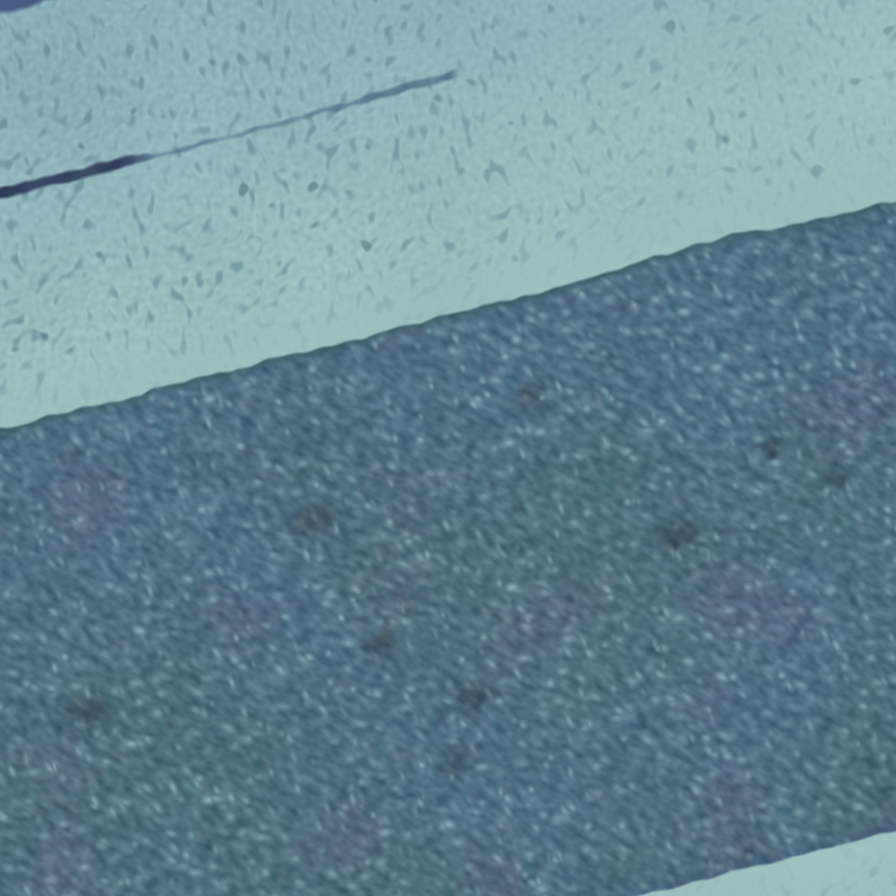
Reproduce this texture procedurally as a Shadertoy shader.

```glsl
// Weathered road surface: a pale painted band crosses dark speckled asphalt.
// Sloping distance fields place the bands and the crack; stretched gradient
// noise adds worn grain, and jittered cells scatter small bright stone chips.

const vec3 PAINT_COOL = vec3(0.555, 0.695, 0.740);
const vec3 PAINT_WARM = vec3(0.615, 0.750, 0.755);
const vec3 PAINT_PIT = vec3(0.35, 0.51, 0.56);
const vec3 ASPHALT_BLUE = vec3(0.310, 0.430, 0.520);
const vec3 ASPHALT_GREEN = vec3(0.305, 0.430, 0.480);
const vec3 ASPHALT_VIOLET = vec3(0.335, 0.405, 0.500);
const vec3 CHIP = vec3(0.55, 0.69, 0.73);
const vec3 CRACK = vec3(0.18, 0.24, 0.35);
const vec3 EDGE_SHADE = vec3(0.23, 0.36, 0.39);
const vec3 CORNER = vec3(0.27, 0.36, 0.52);
const float SLOPE = 0.255;
const float CHIP_CELLS = 68.0;
const float GRAIN_SCALE = 100.0;

// Stain centre (xy) and radius (z).
const vec3 STAINS[9] = vec3[9](
    vec3(0.352, 0.420, 0.020), vec3(0.757, 0.402, 0.020),
    vec3(0.862, 0.503, 0.013), vec3(0.931, 0.466, 0.012),
    vec3(0.098, 0.206, 0.021), vec3(0.527, 0.223, 0.020),
    vec3(0.508, 0.154, 0.017), vec3(0.592, 0.557, 0.016),
    vec3(0.427, 0.281, 0.016));

vec2 hash2(vec2 p) {
    vec3 q = fract(p.xyx * vec3(0.1031, 0.1030, 0.0973));
    q += dot(q, q.yzx + 33.33);
    return fract((q.xx + q.yz) * q.zy);
}

float gradientNoise(vec2 p) {
    vec2 i = floor(p), f = fract(p);
    vec2 u = f * f * f * (f * (f * 6.0 - 15.0) + 10.0);
    vec2 e = vec2(0.0, 1.0);
    float a = dot(hash2(i) * 2.0 - 1.0, f);
    float b = dot(hash2(i + e.yx) * 2.0 - 1.0, f - e.yx);
    float c = dot(hash2(i + e.xy) * 2.0 - 1.0, f - e.xy);
    float d = dot(hash2(i + e.yy) * 2.0 - 1.0, f - e.yy);
    return mix(mix(a, b, u.x), mix(c, d, u.x), u.y);
}

vec2 rotate(vec2 p, float angle) {
    float c = cos(angle), s = sin(angle);
    return vec2(c * p.x + s * p.y, c * p.y - s * p.x);
}

// Brightness of randomly turned, slightly elongated chips in a jittered grid.
float chips(vec2 p) {
    vec2 cell = floor(p);
    float glow = 0.0;
    for (int y = -1; y <= 1; y++)
    for (int x = -1; x <= 1; x++) {
        vec2 id = cell + vec2(x, y);
        vec2 shape = hash2(id + 71.0);
        vec2 d = rotate(p - id - hash2(id), -0.55 + (shape.x - 0.5) * 1.6);
        d /= vec2(0.30 + 0.32 * shape.y, 0.22 + 0.14 * shape.x);
        float strength = pow(hash2(id + 19.0).x, 2.2);
        glow = max(glow, strength * exp(-dot(d, d) * 1.4));
    }
    return glow;
}

vec3 asphalt(vec2 p) {
    float tint = gradientNoise(p * 4.0 + 3.0) + 0.5 * gradientNoise(p * 13.0);
    vec3 col = mix(ASPHALT_BLUE, ASPHALT_GREEN, smoothstep(-0.3, 0.5, tint + 0.25 - p.y * 0.5));
    col = mix(col, ASPHALT_VIOLET, 0.55 * smoothstep(0.0, 0.5, gradientNoise(p * 8.0 + 40.0)));
    vec2 q = rotate(p, -0.55);
    float clump = gradientNoise(p * 22.0 + 60.0);
    float mottle = gradientNoise(q * vec2(62.0, 105.0));
    col += 0.13 * mottle + 0.035 * clump + 0.06 * gradientNoise(q * vec2(110.0, 170.0));
    col.r += 0.03 * gradientNoise(p * 48.0 + 31.0);
    col = mix(col, CHIP, (0.75 + 0.5 * clump) * chips(p * CHIP_CELLS));
    vec2 warp = 0.018 * vec2(gradientNoise(p * 55.0), gradientNoise(p * 55.0 + 9.0));
    for (int i = 0; i < 9; i++) {
        vec2 d = rotate(p + warp - STAINS[i].xy, 0.25) / (STAINS[i].z * vec2(1.1, 0.8));
        col *= 1.0 - 0.24 * exp(-dot(d, d));
    }
    return col;
}

// Short worn strokes: two fixed leanings, chosen by a broad field.
float strokes(vec2 p) {
    float steep = gradientNoise(rotate(p, 0.22) * GRAIN_SCALE * vec2(1.0, 0.50));
    float slanted = gradientNoise(rotate(p, -0.55) * GRAIN_SCALE * vec2(0.90, 0.55) + 37.0);
    return mix(steep, slanted, smoothstep(-0.1, 0.1, gradientNoise(p * 9.0 + 5.0)));
}

vec3 paint(vec2 p, float height) {
    vec3 col = mix(PAINT_WARM, PAINT_COOL, smoothstep(0.02, 0.38, height - p.x * 0.08));
    col += 0.025 * gradientNoise(p * 7.0);
    float wear = 0.6 + 0.4 * smoothstep(0.95, 0.15, p.x);
    wear *= 0.25 + 0.75 * smoothstep(0.01, 0.08, height);
    float grain = strokes(p);
    col += wear * (0.05 * min(grain, 0.0) + 0.06 * gradientNoise(p * 125.0));
    col = mix(col, PAINT_PIT, 0.60 * wear * smoothstep(0.04, 0.50, grain));
    float pit = smoothstep(0.34, 0.58, gradientNoise(p * 50.0 + 17.0));
    return mix(col, PAINT_PIT * 0.85, 0.6 * pit * wear);
}

void mainImage(out vec4 fragColor, in vec2 fragCoord) {
    vec2 p = fragCoord / iResolution.xy;
    float soft = 1.0 / iResolution.y + 0.0012;

    // Ragged borders of the two painted bands.
    float ragged = 0.006 * gradientNoise(p.xx * vec2(17.0, 3.0)) + 0.005 * gradientNoise(vec2(p.x * 46.0, 5.3));
    float bulge = 0.008 * exp(-pow((p.x - 0.79) / 0.10, 2.0));
    float upper = p.y - (0.521 + SLOPE * p.x + bulge + ragged);
    float lower = 0.073 + SLOPE * (p.x - 1.0) - p.y + ragged * 0.6;

    vec3 col = asphalt(p);
    float rimNoise = 0.75 + 0.6 * gradientNoise(p * 26.0);
    float rim = exp(-pow((upper + 0.002) / 0.0055, 2.0));
    float lowerRim = exp(-pow((lower + 0.004) / 0.006, 2.0));
    col = mix(col, EDGE_SHADE, clamp(0.85 * rim * rimNoise, 0.0, 1.0));
    col = mix(col, CRACK * 1.3, clamp(0.6 * lowerRim * rimNoise, 0.0, 1.0));
    float band = max(upper, lower);
    col = mix(col, paint(p, max(band, 0.0)), smoothstep(-soft, soft, band));

    // Curved crack: heavy at the left, faint in the middle, blunt at its tip.
    float crackY = 0.785 + 0.225 * p.x + 0.075 * p.x * p.x + 0.004 * gradientNoise(vec2(p.x * 34.0, 2.3));
    float heavy = 1.0 - smoothstep(0.13, 0.18, p.x);
    float tip = smoothstep(0.34, 0.46, p.x);
    float width = 0.0018 + 0.0035 * heavy + 0.0022 * tip + 0.003 * gradientNoise(p * 60.0);
    float crack = 1.0 - smoothstep(width - soft, width + 1.5 * soft, abs(p.y - crackY));
    float broken = 0.5 + 0.4 * gradientNoise(vec2(p.x * 28.0, 8.4));
    crack *= clamp(broken + 0.45 * heavy + 0.2 * tip, 0.0, 1.0) * (1.0 - smoothstep(0.500, 0.516, p.x));
    col = mix(col, mix(CRACK * vec3(1.35, 1.5, 1.35), CRACK, heavy), crack);

    float corner = p.y - (0.985 + 0.26 * p.x + ragged);
    col = mix(col, CORNER, smoothstep(-0.004, 0.004, corner));
    fragColor = vec4(clamp(col, 0.0, 1.0), 1.0);
}
```
